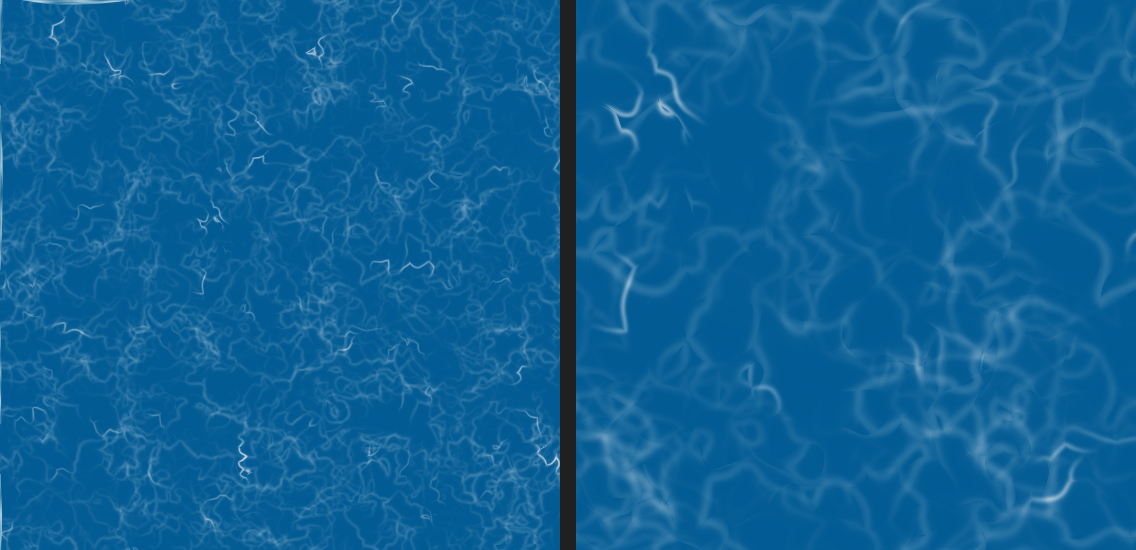
Left: the whole. Right: its middle third, enlarged.
A Shadertoy shader for this texture:

```glsl
// Deep blue water surface veined with fine, jagged, pale light filaments.

#define LAYERS 7
#define VEIN_SCALE 9.5
#define VEIN_WIDTH 0.0027
#define CORE_WIDTH 0.0017
#define VEIN_GAIN 0.135
#define GLINT_GAIN 0.6
#define FRINGE_WIDTH 0.008
#define DEEP_BLUE vec3(0.006, 0.357, 0.578)
#define FOAM vec3(1.0, 0.98, 0.99)

float hash(vec2 p) {
    return fract(sin(dot(p, vec2(127.1, 311.7))) * 43758.5);
}

// Slope of a random direction at a lattice corner.
float corner(vec2 cell, vec2 offset) {
    float angle = 6.2832 * hash(cell);
    return dot(vec2(cos(angle), sin(angle)), offset);
}

// Gradient noise, roughly -0.7 to 0.7.
float noise(vec2 p) {
    vec2 i = floor(p), f = p - i;
    vec2 u = f * f * f * (f * (f * 6.0 - 15.0) + 10.0);
    vec2 x = vec2(1.0, 0.0);
    return mix(mix(corner(i, f), corner(i + x, f - x), u.x),
               mix(corner(i + x.yx, f - x.yx), corner(i + 1.0, f - 1.0), u.x), u.y);
}

// Creased height field whose level line is a vein with sharp kinks.
float roughField(vec2 p) {
    float crease = abs(noise(p * 2.3 + 17.3)) - abs(noise(p * 2.9 + 63.1));
    return noise(p) + 0.36 * crease + 0.09 * noise(p * 5.3 + 41.7) - 0.06;
}

// Distance to the level line, in canvas heights.
float veinDistance(vec2 p, vec2 shift) {
    float e = 0.0008;
    vec2 q = p * VEIN_SCALE + shift;
    float h = roughField(q);
    vec2 slope = vec2(roughField(q + vec2(e * VEIN_SCALE, 0.0)),
                      roughField(q + vec2(0.0, e * VEIN_SCALE))) - h;
    return abs(h) / max(length(slope) / e, 4.5);
}

float softLine(float d, float width) {
    float w = max(width, 0.8 / iResolution.y);
    return exp(-d * d / (w * w));
}

// Sum of overlapping veins, each fading in and out along its length.
float veinLight(vec2 p) {
    float light = 0.0;
    for (int k = 0; k < LAYERS; k++) {
        float id = float(k);
        float turn = 0.7 + id * 1.1;
        vec2 q = mat2(cos(turn), sin(turn), -sin(turn), cos(turn)) * p;
        vec2 shift = vec2(31.7, 57.3) * (id + 1.0);
        float d = veinDistance(q, shift);
        float fade = smoothstep(-0.25, 0.5, noise(q * 8.5 + shift.yx));
        float glint = smoothstep(0.34, 0.64, noise(q * 9.0 - shift));
        float width = VEIN_WIDTH * (0.75 + 0.5 * fade);
        light += fade * (VEIN_GAIN * softLine(d, width) + 0.012 * softLine(d, 0.008));
        light += glint * GLINT_GAIN * softLine(d, CORE_WIDTH);
    }
    return light;
}

// Torn pale rim: along runs beside the edge, depth is the distance from it.
float rim(float along, float depth, float seed) {
    float reach = FRINGE_WIDTH * smoothstep(-0.2, 0.35, noise(vec2(along * 5.0, seed)));
    float aa = 0.7 / iResolution.y;
    return (1.0 - smoothstep(reach - aa, reach + aa, depth)) * step(0.001, reach);
}

void mainImage(out vec4 fragColor, in vec2 fragCoord) {
    vec2 p = fragCoord / iResolution.y;
    float cloud = 0.01 * noise(p * 9.0 + 5.0);
    float light = max(veinLight(p) + cloud, 0.0);
    vec3 color = mix(DEEP_BLUE, FOAM, min(light, 1.0));

    // Streaked fragments along the left and top borders.
    float left = rim(p.y, p.x, 3.4);
    float top = rim(p.x, 1.0 - p.y, 8.6);
    vec2 rimPoint = left > top ? p.yx : vec2(p.x, 1.0 - p.y);
    float streak = 0.45 + 0.9 * noise(rimPoint * vec2(24.0, 160.0));
    vec3 scrap = mix(vec3(0.10, 0.40, 0.58), vec3(0.75, 0.87, 0.92), clamp(streak, 0.0, 1.0));
    color = mix(color, scrap, max(left, top));

    fragColor = vec4(color, 1.0);
}
```
